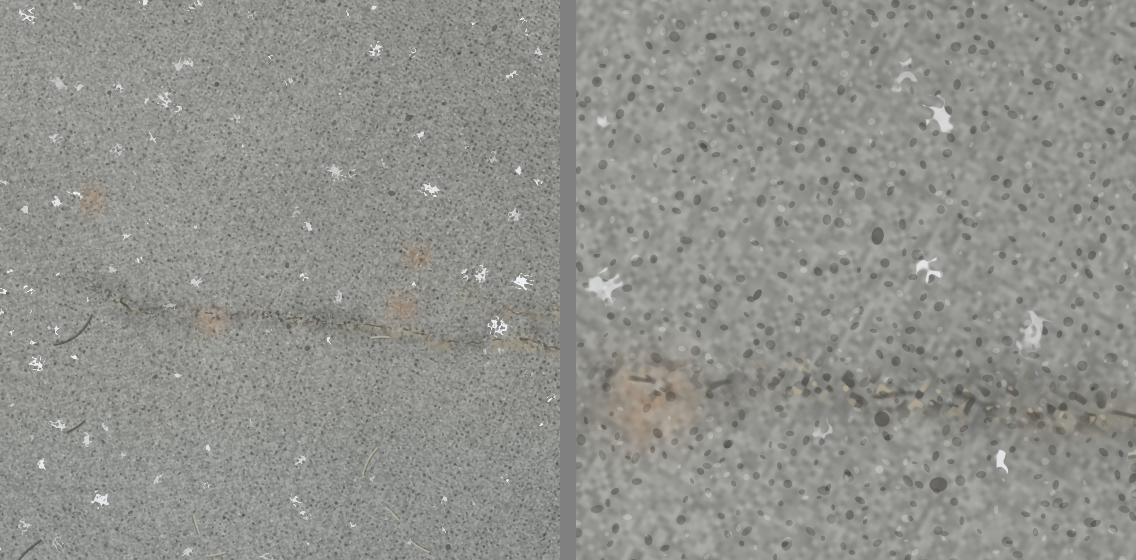
Left, the full canvas; right, a detail of the centre.
Write a WebGL 1 fragment shader that draws this texture.

```glsl
precision highp float;
// Worn grey asphalt: fine grain and stone chips over soft blotches, crossed by
// a gritty crack, with white paint splats, rust stains and thin dry twigs.
// Grain is value noise; chips and splats are jittered cells; twigs are arcs.
uniform vec2 u_resolution;

#define ASPHALT vec3(0.583, 0.586, 0.568)
#define PAINT vec3(0.94, 0.95, 0.96)
#define RUST vec3(0.66, 0.55, 0.45)
#define SAND vec3(0.63, 0.59, 0.51)
#define GRIT vec3(0.31, 0.30, 0.28)
#define STRAW vec3(0.74, 0.72, 0.65)
#define GRAIN 0.15
#define CHIP_DENSITY 0.44
#define SPLAT_DENSITY 0.26
#define TWIGS 9
#define STAINS 4

float hash(vec2 p) {
  return fract(sin(dot(p, vec2(127.1, 311.7))) * 43758.55);
}

vec2 hash2(vec2 p) {
  return vec2(hash(p), hash(p + 19.3));
}

float noise(vec2 p) {
  vec2 i = floor(p), f = fract(p);
  f = f * f * (3.0 - 2.0 * f);
  return mix(mix(hash(i), hash(i + vec2(1, 0)), f.x),
             mix(hash(i + vec2(0, 1)), hash(i + vec2(1, 1)), f.x), f.y);
}

float fbm(vec2 p) {
  return 0.55 * noise(p) + 0.3 * noise(p * 2.1 + 7.0) + 0.15 * noise(p * 4.3 + 3.0);
}

vec2 turn(vec2 p, float a) {
  return vec2(cos(a) * p.x - sin(a) * p.y, sin(a) * p.x + cos(a) * p.y);
}

// Scattered oval chips; size is the largest radius in cells
float chips(vec2 p, float cells, float density, float size) {
  vec2 g = p * cells, id = floor(g);
  vec2 q = fract(g) - 0.5 - (hash2(id) - 0.5) * (1.0 - 2.0 * size);
  q = turn(q, 6.283 * hash(id + 3.1));
  q.y *= 1.0 + 0.9 * hash(id + 5.3);
  float radius = size * (0.45 + 0.55 * hash(id + 9.7));
  float soft = 0.7 * cells / u_resolution.y;
  return step(hash(id + 7.7), density) * (1.0 - smoothstep(radius - soft, radius + soft, length(q)));
}

// Lacy paint splats, each kept inside its own cell
float splats(vec2 p, float cells, float density) {
  vec2 g = p * cells, id = floor(g);
  vec2 q = fract(g) - 0.5 - (hash2(id + 2.0) - 0.5) * 0.5;
  q = turn(q, 6.283 * hash(id + 4.4));
  q.y *= 1.0 + 0.9 * hash(id + 6.1);
  float fall = 1.0 - length(q) / (0.12 + 0.13 * hash(id + 8.2));
  float crinkle = 1.0 - abs(2.0 * noise(p * 150.0) - 1.0);
  float body = 0.65 * crinkle + 0.35 * noise(turn(p, 0.7) * 290.0) + 0.42 * fall;
  float strength = 0.45 + 0.55 * hash(id + 1.7);
  return step(hash(id + 11.0), density) * strength
       * smoothstep(0.78, 1.0, body) * smoothstep(0.0, 0.2, fall);
}

// Dirt, sand and dark grit along a crack at signed height h
vec3 crack(vec3 color, vec2 p, float h, float strength) {
  vec2 t = turn(p, 0.6);
  float patchy = smoothstep(0.25, 0.65, noise(p * 21.0));
  float dirt = exp(-h * h / 0.0012) * smoothstep(0.35, 0.7, fbm(p * 26.0));
  color = mix(color, color * 0.87, dirt * strength);
  float band = exp(-h * h / 0.00014) * strength * (0.35 + 0.65 * patchy);
  float right = smoothstep(0.5, 0.8, p.x);
  float sandBand = exp(-pow((h + 0.008) / 0.016, 2.0)) * strength;
  color = mix(color, SAND, sandBand * (0.1 + 0.5 * right) * smoothstep(0.3, 0.7, noise(t * 48.0)));
  color = mix(color, GRIT, 0.8 * band * smoothstep(0.5, 0.78, noise(t * 215.0)));
  color = mix(color, SAND * 1.15, 0.8 * band * smoothstep(0.65, 0.85, noise(t * 235.0 + 31.0)));
  float seam = 1.0 - smoothstep(0.0005, 0.0025, abs(h + 0.006 * (noise(p * 90.0) - 0.5)));
  return mix(color, GRIT, 0.6 * seam * strength * smoothstep(0.45, 0.7, noise(p * 62.0)));
}

void main() {
  vec2 p = gl_FragCoord.xy / u_resolution.y;
  float pixel = 1.0 / u_resolution.y;

  // Broad tone and fine grain
  float tone = 0.05 * (fbm(p * 5.0) - 0.5) - 0.025 * smoothstep(0.4, 1.1, p.x);
  tone += GRAIN * (noise(turn(p, 0.5) * 285.0) - 0.5) + 0.07 * (fbm(turn(p, 0.9) * 120.0) - 0.5);
  vec3 color = ASPHALT + tone;
  color += vec3(-0.006, 0.0, 0.005) * (1.0 - smoothstep(0.1, 0.4, p.y));

  // Rust stains
  for (int i = 0; i < STAINS; i++) {
    vec2 seed = vec2(float(i) + 1.0, 4.0);
    vec2 center = vec2(0.15, 0.3) + vec2(0.72, 0.55) * hash2(seed);
    float stain = exp(-pow(length(p - center) / (0.022 + 0.012 * hash(seed + 5.0)), 2.0));
    color = mix(color, RUST + tone, stain * (0.2 + 0.6 * noise(p * 110.0)));
  }

  // Stone chips, dark and pale, then rare tar spots
  float density = CHIP_DENSITY * (0.75 + 0.5 * p.x);
  color -= 0.13 * chips(turn(p, 0.4), 96.0, density, 0.32);
  color -= 0.10 * chips(turn(p, 1.1) + 3.0, 58.0, density * 0.5, 0.24);
  color += 0.09 * chips(turn(p, 0.8) + 5.0, 120.0, 0.14, 0.32);
  color = mix(color, GRIT, 0.65 * chips(turn(p, 0.6) + 8.0, 9.0, 0.15, 0.06));

  // Main crack and its fainter right branch
  float wobble = 0.03 * (fbm(vec2(p.x * 13.0, 2.0)) - 0.5);
  float path = 0.5 - 0.063 * smoothstep(0.12, 0.27, p.x) - 0.052 * smoothstep(0.5, 0.95, p.x) + wobble;
  color = crack(color, p, p.y - path, smoothstep(0.08, 0.22, p.x));
  float branch = 0.49 - 0.05 * smoothstep(0.75, 1.0, p.x) - wobble;
  color = crack(color, p, p.y - branch, 0.7 * smoothstep(0.7, 0.95, p.x));

  // Paint, gathered at the left end of the crack
  float cluster = exp(-pow(p.x / 0.1, 2.0) - pow((p.y - 0.42) / 0.09, 2.0));
  float paint = max(splats(turn(p, 0.3) + 2.0, 10.0, SPLAT_DENSITY + cluster),
                    splats(turn(p, 1.0) + 6.0, 15.0, SPLAT_DENSITY * 0.7 + cluster));
  paint = max(paint, splats(turn(p, 0.7) + 9.0, 23.0, 0.05 + cluster));
  color = mix(color, PAINT, paint);

  // Curved twigs with a thin shadow, mostly in the lower half
  for (int i = 0; i < TWIGS; i++) {
    vec2 seed = vec2(float(i) + 2.0, 13.0);
    vec2 q = turn(p - hash2(seed) * vec2(0.85, 0.6), 6.283 * hash(seed + 3.0));
    float reach = 0.012 + 0.034 * hash(seed + 6.0);
    float bend = q.y - (hash(seed + 8.0) - 0.5) * 14.0 * q.x * q.x;
    float ends = 1.0 - smoothstep(reach - pixel, reach + pixel, abs(q.x));
    float shade = 1.0 - smoothstep(0.0004, 0.0012 + pixel, abs(bend + 0.0022));
    float stem = 1.0 - smoothstep(0.0004, 0.0009 + pixel, abs(bend));
    color = mix(color, GRIT, 0.35 * shade * ends);
    color = mix(color, mix(STRAW, GRIT, step(0.9, hash(seed + 9.0))), 0.8 * stem * ends);
  }

  gl_FragColor = vec4(clamp(color, 0.0, 1.0), 1.0);
}
```
